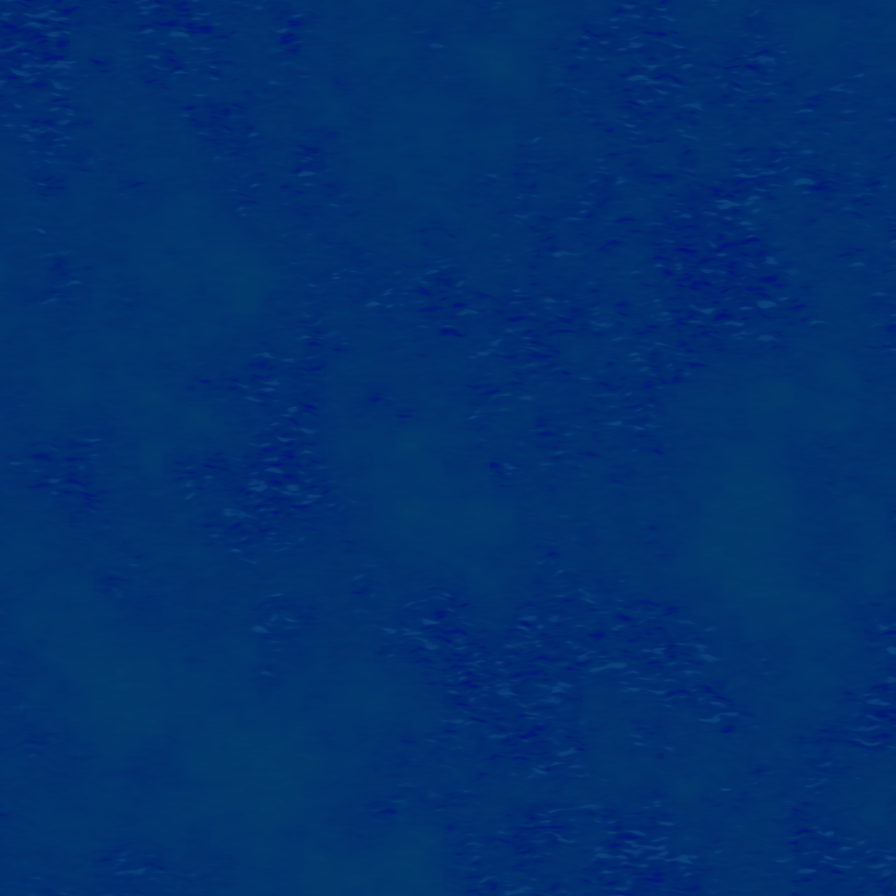
Reproduce this texture procedurally as a three.js fragment shader.

```glsl
// Deep blue mottled surface with teal clouds and fine horizontal wrinkles.
varying vec2 vUv;

vec3 hash3(vec2 cell) {
  vec3 h = fract(cell.xyx * vec3(0.1031, 0.1030, 0.0973));
  h += dot(h, h.yxz + 33.33);
  return fract((h.xxy + h.yzz) * h.zyx);
}

// Cellular noise: one soft spot of random sign and weight per cell.
float spots(vec2 p) {
  vec2 cell = floor(p);
  float sum = 0.0;
  for (int y = -1; y <= 1; y++) {
    for (int x = -1; x <= 1; x++) {
      vec2 neighbour = cell + vec2(float(x), float(y));
      vec3 rnd = hash3(neighbour + 17.0);
      vec2 d = neighbour + rnd.xy - p;
      float falloff = max(0.0, 1.0 - dot(d, d));
      sum += (rnd.z * 2.0 - 1.0) * falloff * falloff * falloff;
    }
  }
  return sum;
}

// Octaves of spots, slightly wider than tall at the small scales.
float clouds(vec2 p) {
  float sum = 0.0;
  float weight = 1.0;
  vec2 scale = vec2(4.0, 3.6);
  for (int i = 0; i < 5; i++) {
    sum += weight * spots(p * scale + float(i) * 7.3);
    weight *= 0.72;
    scale *= vec2(1.95, 2.15);
  }
  return sum;
}

// Short, thin, gently wavy horizontal creases.
float wrinkles(vec2 p) {
  p.y += 0.0016 * sin(p.x * 83.0 + 5.0 * sin(p.y * 31.0));
  p.y += 0.0009 * sin(p.x * 197.0 + p.y * 140.0);
  return spots(p * vec2(48.0, 175.0)) + 0.8 * spots(p * vec2(95.0, 290.0) + 41.0);
}

void main() {
  // Clouds, partly flattened into faint square blocks
  vec2 block = floor(vUv * 38.4);
  float cloud = mix(clouds(vUv), clouds((block + 0.5) / 38.4), 0.3);
  cloud += 0.12 * (hash3(block + 90.0).x - 0.5);

  // Base tint from saturated blue to teal
  float teal = clamp(0.5 + 0.40 * cloud, 0.0, 1.0);
  vec3 color = mix(vec3(0.004, 0.146, 0.445), vec3(0.008, 0.225, 0.425), teal);

  // Wrinkles stand out in the blue areas and fade in the teal ones
  float crease = wrinkles(vUv) * mix(1.0, 0.2, smoothstep(0.2, 0.75, teal));
  color += crease * vec3(0.0, 0.032, 0.008);
  color += smoothstep(0.35, 1.0, crease) * vec3(0.035, 0.035, 0.035);
  color += smoothstep(0.35, 1.0, -crease) * vec3(0.0, -0.03, 0.04);

  gl_FragColor = vec4(color, 1.0);
}
```
